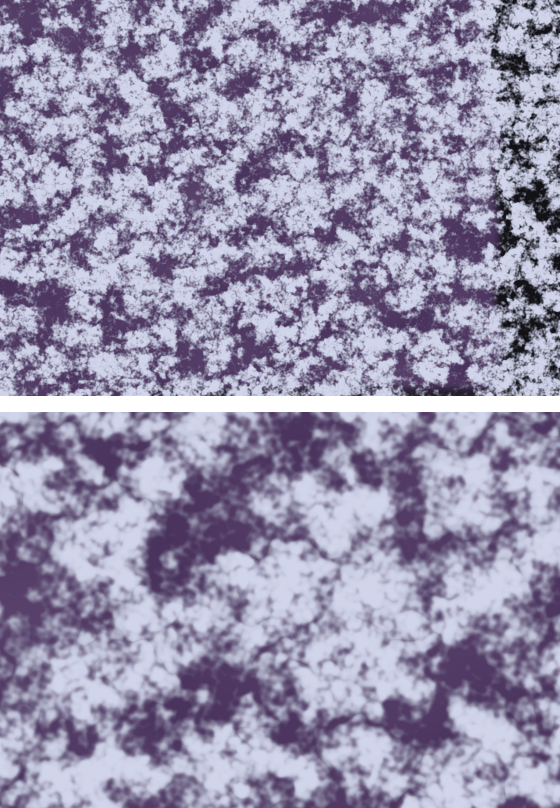
Top, the full canvas; bottom, a detail of the centre.
Give the GLSL for this texture, as a WebGL 1 fragment shader.

```glsl
precision highp float;

uniform vec2 u_resolution;

vec2 hash2(vec2 cell) {
  vec3 h = fract(vec3(cell.xyx) * vec3(0.1031, 0.1030, 0.0973));
  h += dot(h, h.yzx + 33.33);
  return fract((h.xx + h.yz) * h.zy);
}

float cornerSlope(vec2 cell, vec2 offset) {
  float angle = 6.2832 * hash2(cell).x;
  return dot(vec2(cos(angle), sin(angle)), offset);
}

// Gradient noise, roughly -0.7 to 0.7
float noise(vec2 p) {
  vec2 i = floor(p);
  vec2 f = p - i;
  vec2 u = f * f * f * (f * (f * 6.0 - 15.0) + 10.0);
  vec2 e = vec2(1.0, 0.0);
  float low = mix(cornerSlope(i, f), cornerSlope(i + e.xy, f - e.xy), u.x);
  float high = mix(cornerSlope(i + e.yx, f - e.yx), cornerSlope(i + e.xx, f - e.xx), u.x);
  return mix(low, high, u.y);
}

// Scattered round tufts, firm above and trailing off below
float tufts(vec2 p) {
  vec2 cell = floor(p);
  float height = -0.2;
  for (int y = -1; y <= 1; y++) {
    for (int x = -1; x <= 1; x++) {
      vec2 id = cell + vec2(float(x), float(y));
      vec2 offset = p - id - hash2(id + 7.0);
      offset.y *= offset.y > 0.0 ? 1.3 : 1.0;
      float radius = mix(0.55, 0.9, hash2(id + 61.0).y);
      height = max(height, 1.0 - dot(offset, offset) / (radius * radius));
    }
  }
  return height;
}

// Lacy flakes at several sizes
float flakes(vec2 p) {
  float sum = 0.0;
  float frequency = 34.0;
  float strength = 0.62;
  for (int octave = 0; octave < 4; octave++) {
    sum += strength * noise(p * frequency + 13.7 * float(octave));
    p = mat2(0.8, 0.6, -0.6, 0.8) * p;
    frequency *= 1.7;
    strength *= 0.94;
  }
  return sum;
}

void main() {
  vec2 p = gl_FragCoord.xy / u_resolution.y;
  float across = gl_FragCoord.x / u_resolution.x;

  // Ragged tufts of snow
  vec2 warp = vec2(noise(p * 27.0), noise(p * 27.0 + 40.0));
  warp += 0.6 * vec2(noise(p * 62.0 + 9.0), noise(p * 62.0 + 80.0));
  float grain = flakes(p);
  float snow = tufts(p * vec2(14.5, 15.5) + 0.6 * warp);
  snow += 0.16 * noise(p * 3.5 + 5.0) - 0.05;

  // Purple ground with a dark strip at the right and a thin dark foot
  float edge = 0.892 - 0.03 * smoothstep(0.6, 1.0, p.y) + 0.02 * noise(p * 6.0);
  float dark = smoothstep(edge - 0.012, edge + 0.012, across);
  dark = max(dark, 0.7 * (1.0 - smoothstep(0.005, 0.035, p.y)) * smoothstep(0.1, 0.4, across));
  vec3 purple = vec3(0.31, 0.22, 0.385) + 0.05 * noise(p * 9.0);
  vec3 ground = mix(purple, vec3(0.07, 0.07, 0.085), dark);

  // Thin snow is grey, thick snow is bright
  float cover = smoothstep(-0.25, 0.85, snow + grain);
  float light = smoothstep(0.1, 1.05, snow + 0.55 * grain);
  vec3 snowColor = mix(vec3(0.58, 0.585, 0.675), vec3(0.82, 0.835, 0.92), light);

  gl_FragColor = vec4(mix(ground, snowColor, cover), 1.0);
}
```
